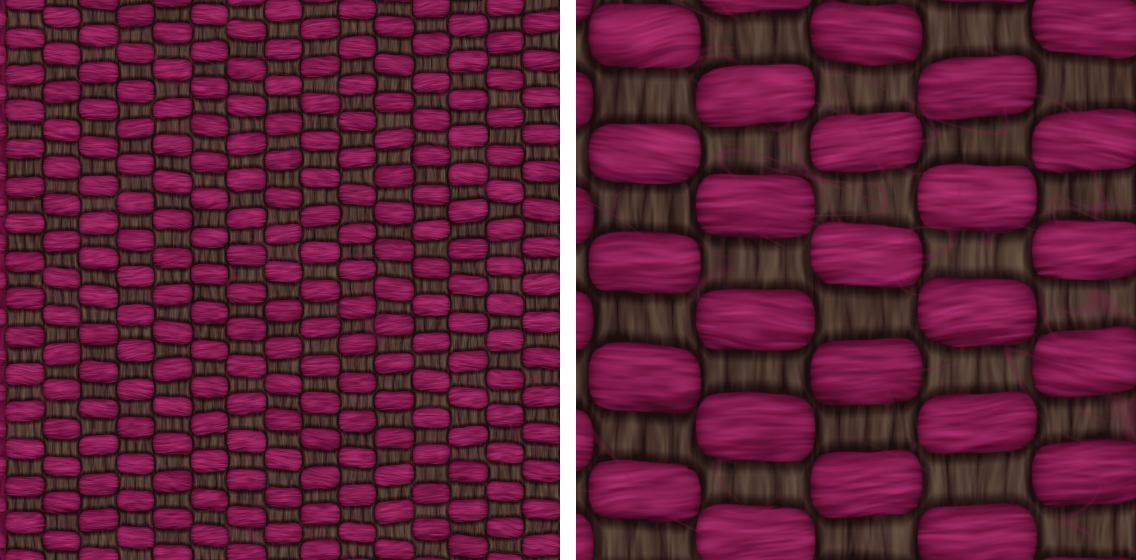
Left: the whole. Right: its middle third, enlarged.
A WebGL 1 fragment shader for this texture:

```glsl
precision highp float;

uniform vec2 u_resolution;

const float COLUMNS = 15.0;         // warp columns across
const float REPEATS = 15.0;         // float + ground pairs up each column
const float SELVAGE = 0.0104;       // width of the fuzzy left edge
const float SKEW = 0.028;           // rise of the rows towards the right
const float WIDEN = 0.03;           // extra width of even columns
const vec2 FLOAT_HALF = vec2(1.05, 0.282); // float half size, column and repeat units
const float ROW_JITTER = 0.06;
const float SIZE_JITTER = 0.16;
const float TILT = 0.09;
const float HAIR_OPACITY = 0.28;

const vec3 PINK_DARK = vec3(0.25, 0.035, 0.12);
const vec3 PINK_MID = vec3(0.43, 0.07, 0.24);
const vec3 PINK_LIGHT = vec3(0.60, 0.15, 0.37);
const vec3 BROWN_DARK = vec3(0.12, 0.06, 0.06);
const vec3 BROWN_MID = vec3(0.24, 0.16, 0.14);
const vec3 BROWN_LIGHT = vec3(0.36, 0.28, 0.23);

float hash(vec2 p) {
  vec3 q = fract(p.xyx * 0.1031);
  q += dot(q, q.yzx + 33.33);
  return fract((q.x + q.y) * q.z);
}

float noise(vec2 p) {
  vec2 i = floor(p), f = fract(p);
  f = f * f * (3.0 - 2.0 * f);
  return mix(mix(hash(i), hash(i + vec2(1.0, 0.0)), f.x),
             mix(hash(i + vec2(0.0, 1.0)), hash(i + 1.0), f.x), f.y);
}

// Fine strands running along x
float fibres(vec2 p) {
  p.y += 0.005 * noise(p * vec2(35.0, 60.0));
  return 0.6 * noise(p * vec2(45.0, 330.0)) + 0.4 * noise(p * vec2(80.0, 620.0) + 31.0);
}

vec3 ramp(vec3 dark, vec3 mid, vec3 light, float tone) {
  vec3 low = mix(dark, mid, clamp(2.0 * tone, 0.0, 1.0));
  return mix(low, light, clamp(2.0 * tone - 1.0, 0.0, 1.4));
}

vec3 pink(float tone) {
  return ramp(PINK_DARK, PINK_MID, PINK_LIGHT, tone);
}

// Normalised position inside the nearest float of a column; id identifies it
vec2 floatSpace(vec2 p, float u, float column, out vec2 id) {
  float odd = mod(column, 2.0);
  float x = u - (column + 0.5 + 0.5 * WIDEN);
  float v = p.y * REPEATS - SKEW * REPEATS * column / COLUMNS - 0.5 * odd;
  id = vec2(column, floor(v + 0.5)) + 40.0;
  float y = v - floor(v + 0.5) + ROW_JITTER * (hash(id) - 0.5);
  y -= TILT * x * (hash(id + 17.0) - 0.5) * 2.0;
  y += 0.035 * (noise(vec2(x * 3.0, 0.0) + id * 7.3) - 0.5);
  vec2 size = FLOAT_HALF * vec2(0.5 + WIDEN * (0.5 - odd), 1.0);
  size.y *= 1.0 + SIZE_JITTER * (hash(id + 53.0) - 0.5);
  return vec2(x, y) / size;
}

float outline(vec2 q) {
  return pow(abs(q.x), 6.0) + pow(abs(q.y), 2.5);
}

void main() {
  vec2 p = gl_FragCoord.xy / u_resolution;
  float pixel = 1.0 / min(u_resolution.x, u_resolution.y);
  float u = (p.x - SELVAGE) * COLUMNS / (1.0 - SELVAGE);
  float pairStart = 2.0 * floor(u * 0.5);
  float odd = step(1.0 + WIDEN, u - pairStart);
  float column = pairStart + odd;
  float across = (u - column - WIDEN * odd) / (1.0 + WIDEN * (1.0 - 2.0 * odd));

  // Soft contact shadow around the floats
  vec2 id;
  float nearest = 100.0;
  for (int i = -1; i <= 1; i++) {
    nearest = min(nearest, outline(floatSpace(p, u, column + float(i), id)));
  }
  float open = smoothstep(0.7, 2.6, nearest);

  // Brown ground: bundles of upright strands
  floatSpace(p - vec2(0.0, 0.5 / REPEATS), u, column, id);
  float strands = 3.0 + step(0.5, hash(id + 5.0));
  float sway = 0.06 * (noise(vec2(across * 3.0, p.y * 45.0) + id) - 0.5);
  float w = 2.0 * fract((across + sway) * strands) - 1.0;
  float lobe = sqrt(max(1.0 - w * w, 0.0));
  float tone = open * (0.2 + 0.62 * lobe) + 0.75 * (fibres(p.yx) - 0.5);
  tone += 0.14 * (hash(id + 9.0) - 0.5);
  vec3 color = ramp(BROWN_DARK, BROWN_MID, BROWN_LIGHT, tone);
  color *= mix(0.8, 1.0, open);

  // Fuzzy selvage
  float fuzz = noise(p * vec2(150.0, 60.0));
  float edge = 1.0 - smoothstep(-0.06, 0.06, u + 0.12 * (fuzz - 0.5));
  color = mix(color, pink(0.1 + 0.5 * fuzz), edge);

  // Pink floats, overlapping their neighbours slightly
  for (int i = -1; i <= 1; i++) {
    vec2 q = floatSpace(p, u, column + float(i), id);
    float slant = 0.35 * (hash(id + 71.0) - 0.5);
    float fibre = fibres(p + vec2(0.0, slant * p.x) + id * 0.037);
    q.y += 0.16 * (fibre - 0.5);
    float s = outline(q);
    float soft = 0.06 + 2.5 * pixel * REPEATS / FLOAT_HALF.y * 0.6;
    float cover = 1.0 - smoothstep(1.0 - soft, 1.0 + soft, s);
    float dome = sqrt(max(1.0 - s, 0.0));
    float light = 0.9 * dome - 0.06 + 0.12 * q.y + 0.85 * (fibre - 0.5);
    light += 0.16 * (hash(id + 23.0) - 0.5);
    color = mix(color, pink(light), cover);
  }

  // Loose hairs
  for (int i = 0; i < 3; i++) {
    float k = float(i);
    vec2 h = p + vec2(0.3, 0.2) * k * p.yx;
    float line = abs(noise(h * vec2(24.0, 42.0) + 19.0 * k) - 0.5);
    float mask = smoothstep(0.55, 0.8, noise(p * 22.0 + 43.0 * k));
    float hair = 1.0 - smoothstep(0.0, 0.03 + 20.0 * pixel, line);
    color = mix(color, pink(0.75), HAIR_OPACITY * hair * mask);
  }

  gl_FragColor = vec4(color, 1.0);
}
```
